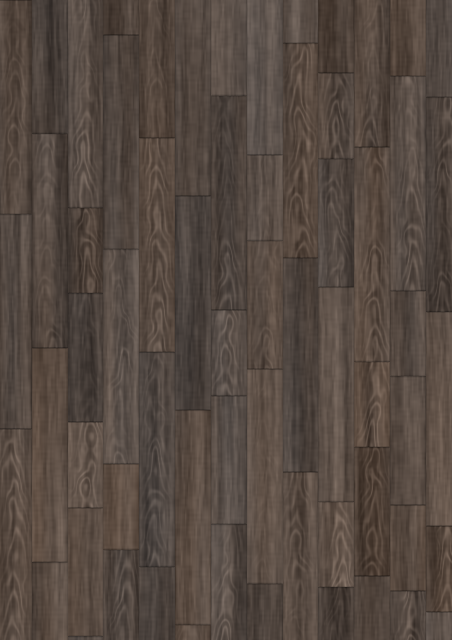
Write a WebGL 2 fragment shader that draws this texture.

```glsl
#version 300 es
precision highp float;
// Dark brown wood floor: narrow upright planks with staggered ends and mixed grain.
uniform vec2 u_resolution;
out vec4 fragColor;

float hash(vec2 p) {
  return fract(sin(dot(p, vec2(127.1, 311.7))) * 43758.5453);
}

float noise(vec2 p) {
  vec2 i = floor(p), f = fract(p);
  f = f * f * (3.0 - 2.0 * f);
  return mix(mix(hash(i), hash(i + vec2(1, 0)), f.x),
             mix(hash(i + vec2(0, 1)), hash(i + vec2(1, 1)), f.x), f.y);
}

// Signed noise around zero, stretched by separate frequencies across and along.
float streak(vec2 p, float across, float along) {
  return noise(p * vec2(across, along)) - 0.5;
}

// Nested pointed arches of flat-sawn wood; x runs -0.5..0.5 across the plank.
float arches(float x, float y, vec2 seed) {
  float bend = noise(vec2(y * 13.0, seed.x)) - 0.5;
  float d = x - 0.35 * bend;
  float warp = noise(vec2(x * 5.0 + seed.x, y * 38.0 + seed.y));
  float phase = 6.5 * sqrt(d * d + 0.006) + 24.0 * y + 1.5 * warp;
  float ring = 0.5 + 0.5 * sin(6.2832 * phase);
  return (ring * ring - 0.375) * exp(-11.0 * d * d);
}

void main() {
  vec2 p = gl_FragCoord.xy / u_resolution.y;
  float pixel = 1.0 / u_resolution.y;
  float plankWidth = 0.056, plankLength = 0.335;

  // Columns, each shifted along its length.
  float across = (p.x + 0.0065) / plankWidth;
  float column = floor(across);
  float x = fract(across);
  float along = p.y / plankLength + fract(column * 0.37 + 0.35 * hash(vec2(column, 3.0)));
  float row = floor(along);
  float y = fract(along);

  // Some boards are cut into a long and a short piece.
  float cut = hash(vec2(column, row + 20.0)) < 0.35 ? 0.6 : 1.0;
  float piece = step(cut, y);
  vec2 id = vec2(column, row * 2.0 + piece);
  float endGap = min(min(y, 1.0 - y), abs(y - cut)) * plankLength;
  float sideGap = min(x, 1.0 - x) * plankWidth;

  // Grain from wide bands down to fine pores, different on every piece.
  vec2 seed = 40.0 * vec2(hash(id + 7.1), hash(id + 13.7));
  vec2 g = vec2(x * plankWidth, p.y) + seed;
  g.x += 0.005 * streak(g, 30.0, 9.0);
  float tone = 0.46 + 0.32 * (hash(id + 1.3) - 0.5);
  tone += 0.55 * streak(g, 65.0, 2.0);
  tone += 0.42 * streak(g + 5.0, 190.0, 6.0);
  tone += 0.32 * streak(g + 9.0, 380.0, 45.0);
  tone += 0.10 * streak(g + 2.0, 90.0, 260.0);

  // About half of the pieces show arches that fade in and out along the length.
  float figured = smoothstep(0.40, 0.65, hash(id + 4.9));
  float patches = smoothstep(0.2, 0.6, noise(vec2(p.y * 9.0, seed.y)));
  tone += 0.50 * figured * mix(0.35, 1.0, patches) * arches(x - 0.5, p.y, seed);

  // Brown ramp, leaning to grey or red from piece to piece.
  vec3 color = mix(vec3(0.25, 0.21, 0.185), vec3(0.47, 0.41, 0.37), clamp(tone, -0.25, 1.3));
  float warmth = hash(id + 8.2) - 0.5 + 0.7 * streak(g + 3.0, 45.0, 3.0);
  color += warmth * vec3(0.018, -0.004, -0.022);

  // Thin dark joints, fainter along the sides than at the ends.
  float side = 1.0 - smoothstep(0.0003, 0.0008 + pixel, sideGap);
  float end = 1.0 - smoothstep(0.0004, 0.0008 + pixel, endGap);
  color *= 1.0 - max(0.13 * side, 0.25 * end);

  fragColor = vec4(color, 1.0);
}
```
